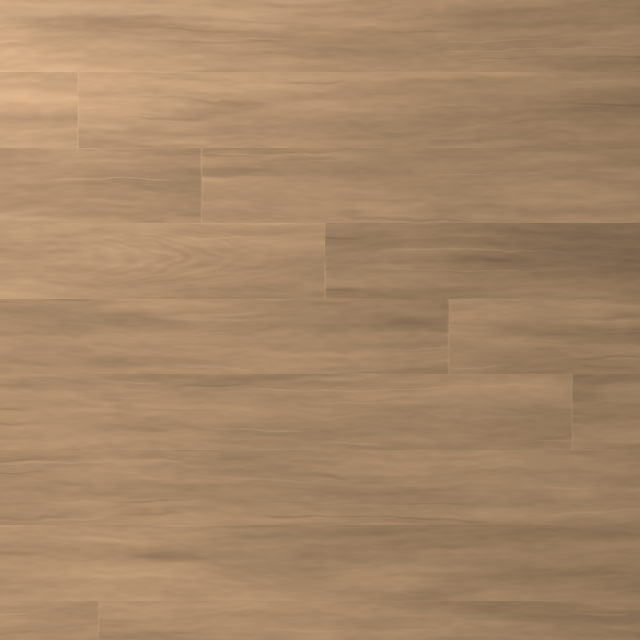
This texture is drawn by a WebGL 2 fragment shader. Its source:

```glsl
#version 300 es
precision highp float;
// Oak plank floor: long staggered boards, soft horizontal grain, light from the upper left.

#define ROW_HEIGHT 0.118
#define FIRST_ROW 0.113
#define PLANK_LENGTH 1.319
#define FIRST_JOINT 0.122
#define JOINT_STEP 0.193
#define JOINT_WIDTH 0.0026
#define OAK vec3(0.632, 0.514, 0.392)
#define PALE vec3(0.76, 0.63, 0.49)
#define GRAIN 0.25
#define TONE_SPREAD 0.07

uniform vec2 u_resolution;
out vec4 fragColor;

float hash(vec2 p) {
    vec3 q = fract(p.xyx * vec3(0.1031, 0.1030, 0.0973));
    q += dot(q, q.yzx + 33.33);
    return fract((q.x + q.y) * q.z);
}

float noise(vec2 p) {
    vec2 cell = floor(p), f = fract(p);
    f = f * f * (3.0 - 2.0 * f);
    float low = mix(hash(cell), hash(cell + vec2(1, 0)), f.x);
    float high = mix(hash(cell + vec2(0, 1)), hash(cell + vec2(1, 1)), f.x);
    return mix(low, high, f.y);
}

// Gentle drift that keeps the fibres from running dead straight
float drift(vec2 p) {
    return 0.004 * sin(p.x * 7.0 + p.y * 19.0)
         + 0.002 * sin(p.x * 17.0 - p.y * 43.0)
         + 0.0008 * sin(p.x * 61.0 + p.y * 90.0);
}

// Long bands, finer streaks and fibres, centred on zero
float grain(vec2 p) {
    float bands = noise(p * vec2(2.2, 25.0)) - 0.5;
    float streaks = noise(p * vec2(5.0, 64.0)) - 0.5;
    float fibres = noise(p * vec2(15.0, 150.0)) - 0.5;
    float pores = noise(p * vec2(55.0, 230.0)) - 0.5;
    return 0.5 * bands + 0.4 * streaks + 0.28 * fibres + 0.17 * pores;
}

// Thin ragged lines along the contours of stretched noise
float threads(vec2 p) {
    p.y += 0.003 * noise(p * vec2(50.0, 60.0));
    float contour = abs(noise(p * vec2(2.0, 48.0)) - 0.5);
    float gate = smoothstep(0.5, 0.85, noise(p * vec2(9.0, 28.0) + 71.0));
    return smoothstep(0.11, 0.0, contour) * gate;
}

// Nested arches of flat-sawn figure around a centre
float arches(vec2 p) {
    float rings = sin(150.0 * p.x + 13000.0 * p.y * p.y + 5.0 * noise(p * vec2(30.0, 90.0)));
    return rings * exp(-dot(p * vec2(8.0, 26.0), p * vec2(8.0, 26.0)));
}

void main() {
    vec2 uv = gl_FragCoord.xy / u_resolution;
    float pixel = 1.0 / min(u_resolution.x, u_resolution.y);

    // Board layout: each row moves its end joint along by a fixed step
    float down = (1.0 - uv.y - FIRST_ROW) / ROW_HEIGHT;
    float row = floor(down);
    float along = (uv.x - FIRST_JOINT - JOINT_STEP * row) / PLANK_LENGTH;
    vec2 plank = vec2(row, floor(along));
    vec2 local = vec2(fract(along) * PLANK_LENGTH, (fract(down) - 0.5) * ROW_HEIGHT);
    float seed = hash(plank + 17.0);

    // Wood figure, shifted to a different cut on each board
    vec2 wood = uv + vec2(seed * 9.0, seed * 5.0 + 3.0);
    wood.y += drift(wood);
    float tone = 1.0 + GRAIN * grain(wood) + TONE_SPREAD * (seed - 0.5);
    tone += 0.08 * (noise(wood * vec2(3.0, 9.0) + 31.0) - 0.5);
    tone -= 0.075 * threads(wood + 4.0);

    // Arched figure near the end of one row in seven
    float figured = 1.0 - step(0.5, abs(mod(row, 7.0) - 2.0));
    tone += 0.03 * figured * arches(local - vec2(PLANK_LENGTH - 0.235, -0.005));
    vec3 color = OAK * tone;
    color = mix(color, PALE, 0.3 * threads(wood * vec2(1.0, 1.3) + 9.0));

    // Pale worn end joints and barely visible long seams
    float toEnd = min(local.x, PLANK_LENGTH - local.x);
    float toSide = 0.5 * ROW_HEIGHT - abs(local.y);
    float halfWidth = 0.5 * JOINT_WIDTH;
    float wear = noise(uv * vec2(12.0, 45.0));
    float end = 1.0 - smoothstep(halfWidth - pixel, halfWidth + pixel, toEnd);
    float side = 1.0 - smoothstep(0.0, halfWidth + pixel, toSide);
    color = mix(color, PALE, end * (0.1 + 0.35 * wear));
    color = mix(color, PALE, side * 0.2 * smoothstep(0.55, 0.95, wear));

    // Warm glow in the upper left, slow fall-off to the right
    vec2 fromLamp = vec2(uv.x, 1.0 - uv.y);
    float glow = exp(-3.0 * dot(fromLamp, fromLamp));
    float light = 1.055 - 0.16 * uv.x + 0.17 * glow;
    color *= light * mix(vec3(1.0), vec3(1.0, 1.0, 1.02), glow);

    fragColor = vec4(color, 1.0);
}
```
